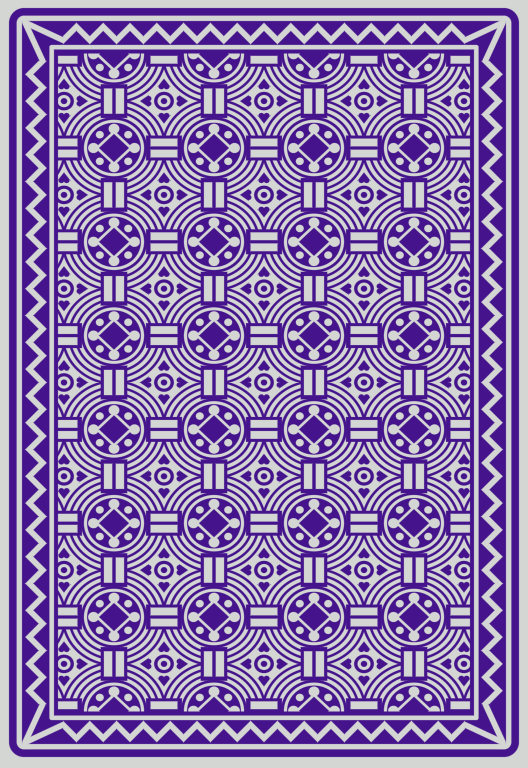
This pattern is drawn by a Shadertoy shader. Its source:

```glsl
// Two-colour ornamental panel: medallions joined by double bars, with hearts
// and rosettes between concentric arcs, inside a zigzag border.
// Each cell is folded into one quadrant and painted with distance functions.
#define INK vec3(0.27, 0.08, 0.55)
#define PAPER vec3(0.83, 0.84, 0.83)
#define UNITS 768.0               // design units per canvas height
#define CELL vec2(100.0, 93.8)    // spacing of the medallions
#define FIELD vec2(206.0, 329.0)  // half size of the patterned field
#define PANEL vec2(255.0, 374.5)  // half size of the whole panel
#define ZIG vec2(228.0, 349.0)    // centre line of the zigzag band
#define PITCH 26.8                // length of one zigzag tooth
#define STROKE 2.9                // half width of the zigzag line
#define ARC 1.3                   // half width of the thin arcs
#define MEDALLION 33.0            // outer medallion radius
#define SOFT 0.75                 // edge softness in output pixels

float px;

float fill(float d) { return 1.0 - smoothstep(-SOFT * px, SOFT * px, d); }

float band(float d, float centre, float halfWidth) { return abs(d - centre) - halfWidth; }

float box(vec2 p, vec2 halfSize, float radius) {
    vec2 d = abs(p) - halfSize + radius;
    return length(max(d, 0.0)) + min(max(d.x, d.y), 0.0) - radius;
}

float segment(vec2 p, vec2 a, vec2 b) {
    vec2 d = b - a;
    return length(p - a - d * clamp(dot(p - a, d) / dot(d, d), 0.0, 1.0));
}

// Heart on the x axis, with its point facing away from the origin
float heart(vec2 p) {
    float lobe = length(p - vec2(15.5, 2.6)) - 2.9;
    float point = max(dot(p - vec2(24.0, 0.0), vec2(0.592, 0.806)), 15.5 - p.x);
    return min(lobe, point);
}

// Ink inside a medallion, m being the folded offset from its centre
float medallion(vec2 m) {
    float r = length(m);
    vec2 axis = m.x > m.y ? m : m.yx;
    float light = band(r, 28.5, 1.6);
    light = min(light, length(axis - vec2(20.5, 0.0)) - 5.4);
    light = min(light, length(m - 14.2) - 4.0);
    light = min(light, band((m.x + m.y) * 0.7071, 12.0, 1.4));
    return 1.0 - fill(light);
}

float pattern(vec2 p) {
    vec2 q = p * vec2(1.0, CELL.x / CELL.y);
    vec2 a = abs(mod(q + 50.0, 100.0) - 50.0);  // offset from the rosette
    vec2 m = 50.0 - a;                          // offset from the medallion
    vec2 axis = a.x > a.y ? a : a.yx;
    float r = length(m), c = length(a);

    // Arcs, rosette and hearts
    float dark = 1e3;
    for (int i = 0; i < 3; i++)
        dark = min(dark, band(r, 38.2 + 6.5 * float(i), ARC));
    dark = min(dark, min(band(c, 8.2, 1.7), c - 3.2));
    float ink = fill(min(dark, heart(axis)));

    // Double bars between neighbouring medallions
    vec2 b = a.x < a.y ? vec2(a.x, m.y) : vec2(a.y, m.x);
    ink = mix(ink, 1.0, fill(box(b, vec2(18.0, 13.3), 0.0)));
    ink = mix(ink, 0.0, fill(box(b - vec2(0.0, 5.9), vec2(13.5, 4.2), 0.0)));

    return mix(ink, medallion(m), fill(r - MEDALLION));
}

// Distance to a row of teeth along x, rising towards positive y
float teeth(vec2 p, float phase) {
    float wave = abs(fract(p.x / PITCH + phase) - 0.5) * PITCH;
    return abs(p.y - wave + 0.25 * PITCH) * 0.7071;
}

float zigzag(vec2 p) {
    vec2 a = abs(p);
    vec2 last = PITCH * vec2(7.5, 12.0);  // final inner vertices
    vec2 inner = ZIG - 0.25 * PITCH;
    vec2 corner = ZIG + 11.0;
    float top = max(teeth(vec2(a.x, a.y - ZIG.y), 0.0) - STROKE, a.x - last.x);
    float side = max(teeth(vec2(a.y, a.x - ZIG.x), 0.5) - STROKE, a.y - last.y);
    top = max(top, band(a.y, ZIG.y, 12.0));
    side = max(side, band(a.x, ZIG.x, 12.0));
    float spike = min(segment(a, vec2(last.x, inner.y), corner),
                      segment(a, vec2(inner.x, last.y), corner)) - STROKE;
    return min(min(top, side), spike);
}

void mainImage(out vec4 fragColor, in vec2 fragCoord) {
    px = UNITS / iResolution.y;
    vec2 p = (fragCoord - 0.5 * iResolution.xy) * px - vec2(0.0, 1.5);

    // Panel with its two light frame lines
    float edge = box(p, PANEL, 15.0);
    float ink = fill(edge);
    ink *= 1.0 - fill(band(edge, -10.3, 2.7));
    ink *= 1.0 - fill(band(box(p, FIELD + 6.3, 0.0), 0.0, 2.3));

    // Border teeth, then the repeating field
    ink *= 1.0 - fill(zigzag(p));
    ink = mix(ink, pattern(p), fill(box(p, FIELD, 0.0)));

    fragColor = vec4(mix(PAPER, INK, ink), 1.0);
}
```
